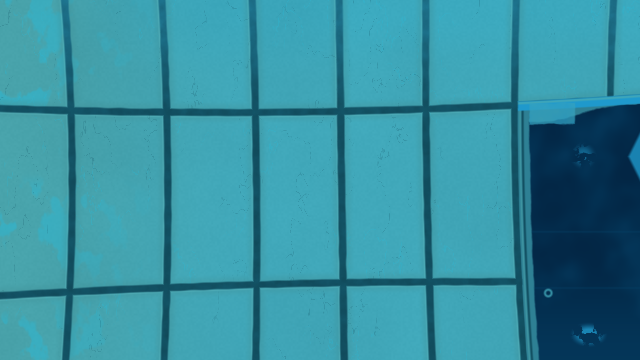
Reproduce this texture procedurally as a Shadertoy shader.

```glsl
// Curved grid of worn turquoise pool tiles with dark joints and a framed dark window at lower right.

const vec3 TILE = vec3(0.25, 0.65, 0.72);
const vec3 TILE_WARM = vec3(0.28, 0.63, 0.66);
const vec3 TILE_COOL = vec3(0.21, 0.67, 0.77);
const vec3 JOINT = vec3(0.07, 0.31, 0.38);
const vec3 JOINT_HAZE = vec3(0.11, 0.43, 0.53);
const vec3 SCRATCH = vec3(0.17, 0.72, 0.83);
const vec3 GLASS = vec3(0.01, 0.15, 0.27);
const vec3 GLASS_LIGHT = vec3(0.02, 0.27, 0.42);
const vec3 FRAME = vec3(0.18, 0.50, 0.58);
const vec3 FRAME_BLUE = vec3(0.12, 0.60, 0.80);
const float JOINT_HALF = 0.0098;

float hash(vec2 p) {
    vec3 q = fract(p.xyx * 0.1031);
    q += dot(q, q.yzx + 33.33);
    return fract((q.x + q.y) * q.z);
}

float noise(vec2 p) {
    vec2 i = floor(p), f = fract(p);
    f = f * f * (3.0 - 2.0 * f);
    return mix(mix(hash(i), hash(i + vec2(1, 0)), f.x),
               mix(hash(i + vec2(0, 1)), hash(i + 1.0), f.x), f.y);
}

float fbm(vec2 p) {
    float sum = 0.0, amp = 0.53;
    for (int i = 0; i < 4; i++) {
        sum += amp * noise(p);
        p = mat2(1.6, 1.2, -1.2, 1.6) * p + 7.3;
        amp *= 0.5;
    }
    return sum;
}

// Soft stripe of half width w around d = 0
float band(float d, float w, float aa) {
    return 1.0 - smoothstep(w - aa, w + aa, abs(d));
}

float boxDist(vec2 p, vec2 halfSize) {
    vec2 q = abs(p) - halfSize;
    return max(q.x, q.y);
}

// Bowed vertical joint, k counted from the middle one
float jointX(float k, float y) {
    float s = 1.0 - 2.0 * y;
    return 0.949 + 0.235 * k + 0.0016 * k * k * k
         + 0.0067 * k * s * s + (0.007 + 0.0019 * k) * s;
}

float upperJointY(float x) { return 0.6875 + 0.030 * (x - 0.613) * (x - 0.613); }
float lowerJointY(float x) { return 0.2176 - 0.0226 * (x - 1.32) * (x - 1.32); }

// Fine ridges of a stretched noise, kept only inside random patches
float hairlines(vec2 p, float seed, float width) {
    vec2 q = p * vec2(26.0, 9.0) + seed * 57.0;
    float ridge = abs(fbm(q) - 0.5);
    return (1.0 - smoothstep(0.0, width, ridge)) * smoothstep(0.52, 0.72, noise(p * 8.0 + seed * 31.0));
}

vec3 tileColor(vec2 p, vec2 cell) {
    float seed = hash(cell + 3.7);
    vec3 col = mix(TILE_WARM, TILE, smoothstep(0.0, 0.75, p.x));
    col = mix(col, TILE_COOL, 0.45 * smoothstep(0.75, 1.0, p.y) * smoothstep(0.1, 0.6, p.x));
    col *= 0.985 + 0.03 * seed + 0.05 * (fbm(p * 5.0) - 0.5);
    col += 0.014 * (noise(p * 190.0) - 0.5);
    // Pale worn blotches, strongest at the left
    float wear = smoothstep(0.54, 0.64, fbm(p * vec2(19.0, 13.0) + seed * 9.0));
    wear *= smoothstep(0.55, 0.0, p.x) * smoothstep(0.3, 0.65, noise(p * 5.0 + 2.0));
    col = mix(col, SCRATCH, 0.55 * wear);
    col = mix(col, SCRATCH, 0.35 * hairlines(p, seed, 0.016));
    return mix(col, JOINT, 0.22 * hairlines(p.yx * vec2(0.35, 2.4) + 4.0, seed, 0.008));
}

vec3 windowColor(vec2 p, vec2 inset, float aa) {
    float ragged = 0.012 * (fbm(p * 30.0) - 0.5);
    float topDepth = mix(0.062, 0.028, smoothstep(1.5, 1.72, p.x)) + ragged;
    // Dark glass with faint bars and reflections
    vec3 glass = mix(GLASS, GLASS_LIGHT, 0.75 * smoothstep(0.4, 0.75, fbm(p * 4.0 + 5.0)));
    glass = mix(glass, GLASS_LIGHT, 0.5 * smoothstep(0.3, 0.0, p.y));
    float bars = band(p.y - 0.356, 0.002, aa) + band(p.y - 0.2, 0.002, aa);
    glass = mix(glass, GLASS_LIGHT, 0.4 * bars);
    float glint = smoothstep(0.0, 0.012, p.x - 1.74 - 0.5 * abs(p.y - 0.565));
    glass = mix(glass, FRAME_BLUE, 0.8 * glint);
    float flakes = smoothstep(0.50, 0.58, fbm(p * 48.0));
    float spots = smoothstep(0.055, 0.01, length((p - vec2(1.635, 0.07)) * vec2(1.0, 1.5)))
                + 0.5 * smoothstep(0.04, 0.01, length(p - vec2(1.62, 0.567)));
    glass = mix(glass, FRAME_BLUE, min(flakes * spots, 0.8));
    float bubble = length(p - vec2(1.523, 0.186));
    glass = mix(glass, TILE, 0.8 * band(bubble - 0.009, 0.003, aa));
    // Side rail stripes, top rail and a strip of clear tape
    vec3 rail = mix(FRAME, JOINT, band(inset.x - 0.013, 0.003, aa));
    rail = mix(rail, TILE_WARM, 0.7 * band(inset.x - 0.006, 0.002, aa));
    float clear = smoothstep(-aa, aa, min(inset.x - 0.032 - 0.4 * ragged, inset.y - topDepth));
    vec3 col = mix(rail, glass, clear);
    vec3 topRail = mix(FRAME_BLUE, TILE, band(inset.y - 0.005, 0.003, aa));
    col = mix(col, topRail, 1.0 - smoothstep(0.023, 0.029, inset.y));
    float tape = boxDist(p - vec2(1.535, 0.685), vec2(0.062, 0.029)) + ragged;
    vec3 tapeColor = mix(FRAME_BLUE, TILE, 0.3 + 0.6 * fbm(p * 35.0));
    return mix(col, tapeColor, 0.75 * (1.0 - smoothstep(-aa, aa, tape)));
}

void mainImage(out vec4 fragColor, in vec2 fragCoord) {
    vec2 p = fragCoord / iResolution.xy * vec2(16.0 / 9.0, 1.0);
    float aa = 1.2 / iResolution.y;
    float upper = p.y - upperJointY(p.x), lower = p.y - lowerJointY(p.x);
    // Signed distance to the nearest vertical joint, and the tile's index
    float dx = 1.0;
    vec2 cell = vec2(0.0, step(0.0, lower) + step(0.0, upper));
    for (int i = -3; i <= 3; i++) {
        float d = p.x - jointX(float(i), p.y);
        cell.x += step(0.0, d);
        if (abs(d) < abs(dx)) dx = d;
    }
    float dy = abs(upper) < abs(lower) ? upper : lower;
    vec3 col = tileColor(p, cell);
    // Stained and lit tile rims around the joints
    float gap = min(abs(dx), abs(dy));
    col = mix(col, TILE_WARM * 0.9, 0.35 * smoothstep(0.035, 0.01, gap));
    float rim = max(band(dx + 0.012, 0.0015, aa), band(dy + 0.012, 0.0015, aa));
    col = mix(col, vec3(0.38, 0.74, 0.77), 0.45 * rim);
    float width = JOINT_HALF + 0.002 * (noise(p * 30.0) - 0.5);
    vec3 joint = mix(JOINT, JOINT_HAZE, smoothstep(0.65, 1.0, p.y));
    joint *= 0.9 + 0.2 * fbm(p * 45.0);
    col = mix(col, joint, band(gap, width, aa));
    // Window set against the last full column
    vec2 inset = vec2(p.x - jointX(2.0, p.y) - 0.009, upperJointY(p.x) + 0.010 - p.y);
    float inside = smoothstep(-aa, aa, min(inset.x, inset.y));
    col = mix(col, windowColor(p, inset, aa), inside);
    fragColor = vec4(col, 1.0);
}
```
